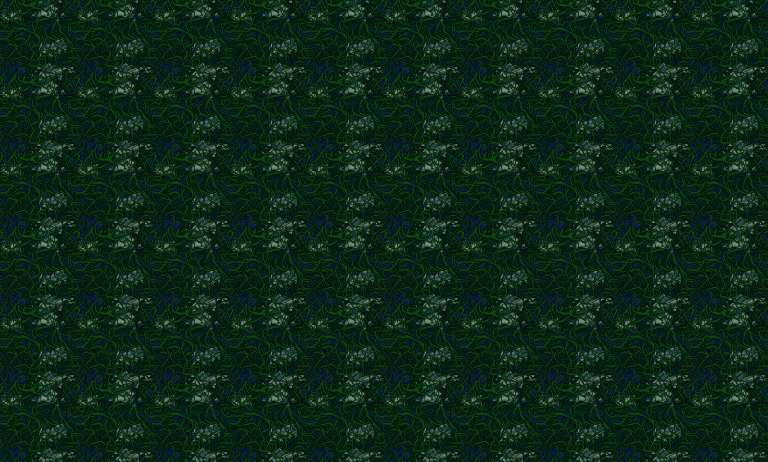
A Shadertoy shader for this pattern:

```glsl
// Night thicket: a square tile of tangled green vines over navy gloom, with pale clearings.
// Vines are tapering zero contours of wrapped gradient noise, stacked back to front;
// all noise has a whole-number period, so the tile and the canvas repeat without seams.

#define REPEATS vec2(10.0, 6.0)
#define VINE_LAYERS 8
#define VINE_WIDTH 0.0095
#define SHADOW_WIDTH 0.008
#define SHADOW_DEPTH 0.38
#define WARP 0.045
#define NAVY vec3(0.034, 0.125, 0.275)
#define TEAL vec3(0.016, 0.115, 0.145)
#define MIST vec3(0.16, 0.29, 0.29)
#define PALE vec3(0.45, 0.54, 0.45)
#define LEAF_DARK vec3(0.024, 0.115, 0.075)
#define VINE_GREEN vec3(0.045, 0.235, 0.045)

// Clearings in tile units: centre, radii
const vec4 CLEARINGS[4] = vec4[4](
    vec4(0.66, 0.83, 0.24, 0.10), vec4(0.66, 0.04, 0.30, 0.11),
    vec4(0.70, 0.38, 0.22, 0.12), vec4(0.17, 0.79, 0.16, 0.08));

float hash(vec2 cell, float seed) {
    uvec3 q = uvec3(ivec3(vec3(cell, seed))) * uvec3(1597334673u, 3812015801u, 2798796415u);
    uint h = q.x ^ q.y ^ q.z;
    h = (h ^ (h >> 16u)) * 2146121005u;
    h = (h ^ (h >> 15u)) * 2221713035u;
    return float((h ^ (h >> 16u)) >> 8u) / 16777216.0;
}

float cornerSlope(vec2 cell, vec2 offset, vec2 period, float seed) {
    float angle = 6.28319 * hash(mod(cell, period), seed);
    return dot(vec2(cos(angle), sin(angle)), offset);
}

// Gradient noise that wraps once per tile; freq must be whole
float noise(vec2 uv, vec2 freq, float seed) {
    vec2 p = uv * freq, cell = floor(p), f = p - cell;
    vec2 s = f * f * f * (f * (f * 6.0 - 15.0) + 10.0);
    vec2 e = vec2(1.0, 0.0);
    float low = mix(cornerSlope(cell, f, freq, seed),
                    cornerSlope(cell + e.xy, f - e.xy, freq, seed), s.x);
    float high = mix(cornerSlope(cell + e.yx, f - e.yx, freq, seed),
                     cornerSlope(cell + e.xx, f - e.xx, freq, seed), s.x);
    return mix(low, high, s.y);
}

// Approximate distance to the zero contour of the noise
float vineDistance(vec2 uv, float freq, float seed) {
    const float STEP = 0.004;
    vec2 f = vec2(freq);
    float n = noise(uv, f, seed);
    vec2 slope = vec2(noise(uv + vec2(STEP, 0.0), f, seed),
                      noise(uv + vec2(0.0, STEP), f, seed)) - n;
    return abs(n) / max(length(slope) / STEP, 0.5 * freq);
}

float coverage(float dist, float halfWidth, float pixel) {
    return clamp((halfWidth - dist) / pixel + 0.5, 0.0, 1.0);
}

float clearingMask(vec2 uv) {
    float mask = 0.0;
    float ragged = 0.8 * noise(uv, vec2(7.0, 11.0), 40.0) + 0.4 * noise(uv, vec2(17.0), 41.0);
    for (int i = 0; i < 4; i++) {
        vec2 d = fract(uv - CLEARINGS[i].xy + 0.5) - 0.5;
        float r = length(d / CLEARINGS[i].zw) + ragged;
        mask = max(mask, 1.0 - smoothstep(0.75, 1.05, r));
    }
    return mask;
}

void mainImage(out vec4 fragColor, in vec2 fragCoord) {
    vec2 uv = fragCoord / iResolution.xy * REPEATS;
    vec2 pixelSize = REPEATS / iResolution.xy;
    float pixel = 0.75 * max(pixelSize.x, pixelSize.y);

    // Navy and teal depths in level bands, bluest on the left of the tile
    float bands = noise(uv, vec2(2.0, 6.0), 50.0) + 0.4 * noise(uv, vec2(5.0, 14.0), 51.0);
    bands += 0.15 * cos(6.28319 * (uv.x - 0.17));
    vec3 color = mix(TEAL, NAVY, smoothstep(-0.15, 0.1, bands));

    // Misty clearings with brighter cores
    float light = clearingMask(uv);
    float glow = smoothstep(-0.2, 0.3, noise(uv, vec2(9.0, 15.0), 52.0));
    color = mix(color, mix(MIST, PALE, glow), light);

    // Ragged dark foliage, sparse where it is light
    float clumps = noise(uv, vec2(4.0, 5.0), 53.0) + 0.8 * noise(uv, vec2(15.0, 17.0), 54.0);
    color = mix(color, LEAF_DARK, smoothstep(0.1, 0.17, clumps - 0.12 * light));

    // Vines from the back to the front, tapering in and out
    for (int i = 0; i < VINE_LAYERS; i++) {
        float depth = float(i) / float(VINE_LAYERS - 1);
        float freq = 9.0 - floor(5.5 * depth);
        float seed = float(i) * 3.0 + 1.0;
        vec2 bend = vec2(noise(uv, vec2(9.0), seed + 60.0), noise(uv, vec2(8.0), seed + 90.0));
        float dist = vineDistance(uv + WARP * bend, freq, seed);
        float growth = smoothstep(-0.22, 0.06, noise(uv, vec2(3.0), seed + 150.0));
        float width = VINE_WIDTH * mix(0.55, 1.35, depth) * growth * (1.0 - 0.4 * light);
        float present = smoothstep(0.1, 0.4, growth);
        float shadow = coverage(dist, width + SHADOW_WIDTH * (1.0 - 0.5 * light), pixel);
        color *= 1.0 - SHADOW_DEPTH * shadow * present;
        float tone = clamp(0.25 + 0.6 * depth + 1.1 * noise(uv, vec2(8.0), seed + 120.0), 0.0, 1.0);
        vec3 vine = mix(LEAF_DARK, VINE_GREEN, tone);
        vine *= 1.15 - 0.3 * smoothstep(0.3, 1.0, dist / max(width, 0.001));
        color = mix(color, vine, coverage(dist, width, pixel) * present);
    }

    fragColor = vec4(color, 1.0);
}
```
